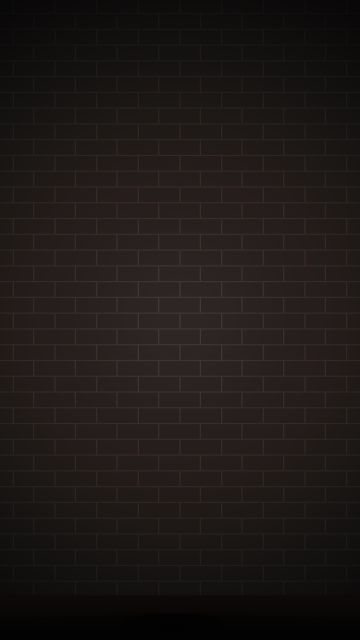
Reproduce this background procedurally as a Shadertoy shader.

```glsl
const vec2 BRICK = vec2(0.0651, 0.02464);
const vec2 JOINT_ORIGIN = vec2(0.0, 0.0107);
const float ROW_SHIFT = 0.0318;
const float JOINT_HALF_WIDTH = 0.0009;
const float FLOOR_TOP = -0.43;

// Antialiased coverage of a region where dist is negative
float coverage(float dist, float pixel) {
    return clamp(0.5 - dist / pixel, 0.0, 1.0);
}

// Distance to the nearest multiple of period
float repeatDistance(float x, float period) {
    return abs(fract(x / period + 0.5) - 0.5) * period;
}

// Radial light that fades from warm brown to near black
vec3 wallLight(float radius) {
    vec3 color = mix(vec3(0.180, 0.150, 0.146), vec3(0.146, 0.113, 0.108),
                     smoothstep(0.0, 0.25, radius));
    color = mix(color, vec3(0.117, 0.100, 0.088), smoothstep(0.22, 0.32, radius));
    color = mix(color, vec3(0.083, 0.073, 0.070), smoothstep(0.30, 0.42, radius));
    return mix(color, vec3(0.035, 0.030, 0.029), smoothstep(0.38, 0.58, radius));
}

// Mortar mask: horizontal courses and staggered upright joints
float mortar(vec2 p, float pixel) {
    vec2 q = p - JOINT_ORIGIN;
    float row = floor(q.y / BRICK.y);
    float shift = mod(row + 1.0, 2.0) * ROW_SHIFT;
    float course = coverage(repeatDistance(q.y, BRICK.y) - JOINT_HALF_WIDTH, pixel);
    float upright = coverage(repeatDistance(q.x - shift, BRICK.x) - JOINT_HALF_WIDTH, pixel);
    return max(course * 0.85, upright);
}

// Dark floor with a curved lower shade and an oval shadow
vec3 floorColor(vec2 p, float pixel) {
    float depth = smoothstep(FLOOR_TOP, -0.5, p.y);
    vec3 color = mix(vec3(0.046, 0.036, 0.030), vec3(0.014, 0.009, 0.008), depth);
    float curve = -0.459 - 0.12 * p.x * p.x;
    color *= 1.0 - 0.3 * smoothstep(0.003, -0.003, p.y - curve);
    vec2 oval = (p - vec2(-0.0117, -0.4727)) / vec2(0.081, 0.0145);
    float shadow = coverage((length(oval) - 1.0) * 0.0145, pixel + 0.002);
    return mix(color, vec3(0.008, 0.005, 0.005), 0.8 * shadow);
}

void mainImage(out vec4 fragColor, in vec2 fragCoord) {
    float pixel = 1.0 / iResolution.y;
    vec2 p = (fragCoord - 0.5 * iResolution.xy) * pixel;

    // Lit brick wall
    vec3 light = wallLight(length(p));
    vec3 color = light * (1.0 + 0.5 * mortar(p, pixel));

    // Floor
    float floorMask = smoothstep(0.002, -0.002, p.y - FLOOR_TOP);
    color = mix(color, floorColor(p, pixel), floorMask);
    fragColor = vec4(color, 1.0);
}
```
